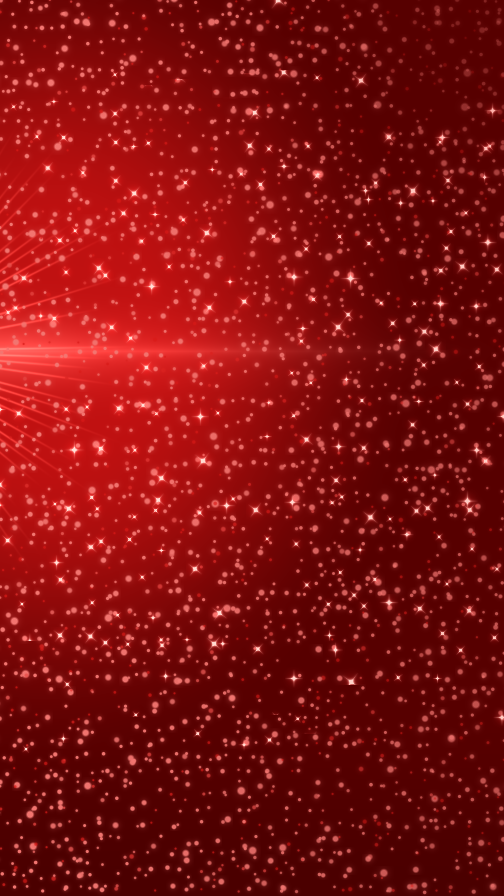
Reproduce this background procedurally as a WebGL 1 fragment shader.

```glsl
precision highp float;

uniform vec2 u_resolution;

const vec3 DEEP_RED = vec3(0.34, 0.0, 0.0);
const vec3 BRIGHT_RED = vec3(0.75, 0.065, 0.065);
const vec3 EMBER = vec3(0.85, 0.10, 0.09);
const vec3 ROSE = vec3(0.95, 0.46, 0.44);
const vec3 PALE = vec3(1.0, 0.86, 0.82);

float hash(vec2 p) {
  return fract(sin(dot(p, vec2(127.1, 311.7))) * 43758.547);
}

// Cell id in xy; offset from its jittered point, in canvas units, in zw
vec4 scatter(vec2 p, float cells, float seed) {
  vec2 g = p * cells;
  g.x += hash(vec2(floor(g.y), seed)) * 7.0;
  vec2 id = floor(g) + seed * 17.0;
  vec2 point = 0.22 + 0.56 * vec2(hash(id), hash(id + 41.3));
  return vec4(id, (fract(g) - point) / cells);
}

float disc(vec2 d, float radius, float soft) {
  return 1.0 - smoothstep(max(radius - soft, 0.0), radius + soft, length(d));
}

// Four tapering arms around a round core
float sparkle(vec2 d, float size, float angle) {
  float c = cos(angle), s = sin(angle);
  vec2 q = abs(vec2(c * d.x + s * d.y, c * d.y - s * d.x));
  float reach = clamp(1.0 - max(q.x, q.y) / size, 0.0, 1.0);
  float arms = exp(-min(q.x, q.y) / (0.085 * size)) * reach;
  float core = exp(-dot(d, d) / (0.055 * size * size));
  return min(arms * 0.9 + core, 1.0);
}

// Thin spokes of uneven length in angular sectors
float rays(vec2 d, float sector, float width) {
  float turn = atan(d.y, d.x) / sector;
  float id = floor(turn);
  float h = hash(vec2(id, 5.0));
  float axis = 0.3 + 0.4 * hash(vec2(id, 9.0));
  float r = length(d);
  float across = abs(fract(turn) - axis) * sector * r;
  float fade = 1.0 - smoothstep(0.22, 0.34 + 0.22 * h, r);
  return exp(-across * across / (width * width)) * fade * step(0.3, h);
}

vec3 backdrop(vec2 p, float axisY) {
  float r = length((p - vec2(0.10, axisY + 0.02)) / vec2(1.0, 1.15));
  vec3 col = mix(BRIGHT_RED, DEEP_RED, smoothstep(0.18, 0.76, r));
  return col * mix(0.86, 1.0, smoothstep(0.0, 0.35, p.y));
}

// Horizontal flare: a fine line inside a broad band
vec3 flare(vec2 p, float axisY) {
  float y = p.y - axisY;
  float fade = 1.0 - smoothstep(0.0, 1.05, p.x);
  float line = exp(-abs(y) / 0.014) * fade;
  float band = exp(-y * y / 0.006) * fade;
  float hot = exp(-dot(vec2(p.x * 0.35, y), vec2(p.x * 0.35, y)) / 0.004);
  return vec3(0.17, 0.15, 0.14) * line + vec3(0.11, 0.05, 0.05) * band
       + vec3(0.10, 0.13, 0.12) * hot;
}

void main() {
  vec2 p = gl_FragCoord.xy / u_resolution.x;
  float height = u_resolution.y / u_resolution.x;
  float soft = 0.7 / u_resolution.x;
  float axisY = 0.608 * height;

  vec3 col = backdrop(p, axisY) + flare(p, axisY);
  float spokes = rays(p - vec2(-0.24, axisY), 0.055, 0.0022);
  col += vec3(0.28, 0.20, 0.18) * spokes;

  // Lights dim toward the far side and the upper right corner
  float nearness = exp(-1.1 * p.x * p.x);
  float corner = smoothstep(0.45, 1.0, p.x) * smoothstep(0.72, 0.95, p.y / height);
  float light = mix(0.5, 1.0, nearness) * (1.0 - 0.6 * corner);

  // Dust, from large sparse dots to fine dense ones
  for (int i = 0; i < 4; i++) {
    float layer = float(i);
    vec4 cell = scatter(p, 17.0 + 7.0 * layer, layer + 1.0);
    float h = hash(cell.xy + 7.7);
    float size = mix(0.0062, 0.0030, layer / 3.0) * (0.65 + 0.5 * h);
    float shown = step(hash(cell.xy + 3.1), 0.46);
    float dotMask = disc(cell.zw, size, max(soft, size * 0.45));
    float halo = exp(-dot(cell.zw, cell.zw) / (size * size * 3.0));
    vec3 tint = mix(EMBER, ROSE, smoothstep(0.05, 0.3, h));
    float glow = dotMask * (0.55 + 0.45 * h) + 0.18 * halo;
    col = mix(col, tint, min(glow, 1.0) * shown * light);
  }

  // Twinkling stars gather in the middle heights
  float v = p.y / height;
  float crowd = smoothstep(0.10, 0.32, v) * (1.0 - smoothstep(0.86, 0.95, v));
  for (int i = 0; i < 2; i++) {
    float layer = float(i);
    vec4 cell = scatter(p, 11.0 + 4.0 * layer, layer + 11.0);
    float h = hash(cell.xy + 5.9);
    float shown = step(hash(cell.xy + 2.3), 0.42 * crowd);
    float size = mix(0.012, 0.024, h * h) * (1.0 - 0.15 * layer);
    float angle = mix(0.62, 0.95, h) * step(0.25, hash(cell.xy + 8.2));
    float star = sparkle(cell.zw, size, angle) * shown * mix(0.75, 1.0, light);
    col = mix(col, mix(ROSE, PALE, star), star);
    float halo = exp(-dot(cell.zw, cell.zw) / (size * size * 0.5));
    col += vec3(0.12, 0.03, 0.03) * halo * shown;
  }

  gl_FragColor = vec4(clamp(col, 0.0, 1.0), 1.0);
}
```
